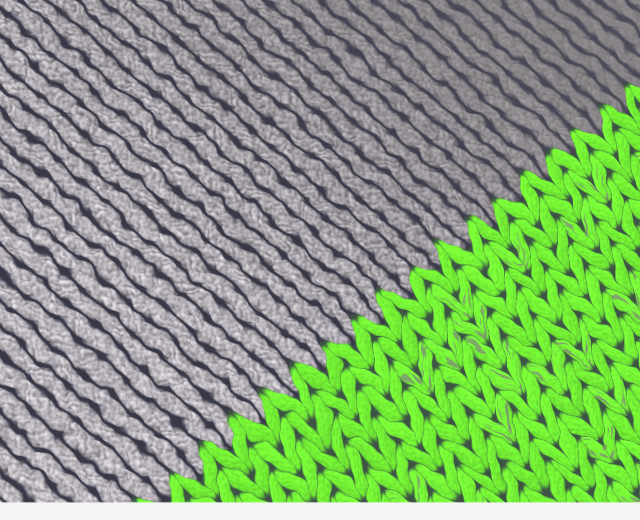
A Shadertoy shader for this texture:

```glsl
// Close view of a knitted cloth: grey yarn above a slanting edge, vivid green below.
// A bent, shrinking grid follows the knit columns; mirrored slanted cells form the
// stitch legs, shaded as rounded yarn with twisted strands.

float hash(vec2 c) {
    return fract(sin(dot(c, vec2(127.1, 311.7))) * 43758.5);
}

float gradientNoise(vec2 p) {
    vec2 cell = floor(p), f = fract(p);
    vec2 w = f * f * f * (f * (f * 6.0 - 15.0) + 10.0);
    vec4 corner;
    for (int k = 0; k < 4; k++) {
        vec2 o = vec2(k & 1, k >> 1);
        float angle = 6.2832 * hash(cell + o);
        corner[k] = dot(vec2(cos(angle), sin(angle)), f - o);
    }
    return mix(mix(corner.x, corner.y, w.x), mix(corner.z, corner.w, w.x), w.y);
}

// Returns column position (x) and distance along the column in rows (y).
vec2 knitGrid(vec2 p) {
    vec2 r = p - vec2(0.3205, 0.0785);
    float across = dot(r, vec2(0.764, 0.646));
    float along = dot(r, vec2(0.646, -0.764));
    // Columns turn steeper where they pass into the green yarn.
    across -= along * mix(0.155, -0.09, smoothstep(-0.15, 0.2, along));
    float s = across * 0.764;
    return vec2(s * (15.84 + 2.62 * s) - 0.14, along * (16.0 + 3.0 * s));
}

void mainImage(out vec4 fragColor, in vec2 fragCoord) {
    vec2 p = fragCoord / iResolution.y;
    float pixel = 1.0 / iResolution.y;

    // Uneven hand tension
    vec2 grid = knitGrid(p);
    grid += vec2(0.16, 0.3) * vec2(gradientNoise(p * 17.0), gradientNoise(p * 15.0 + 40.0));
    grid.x += 0.1 * gradientNoise(p * 38.0 + 9.0);

    // Mirrored legs fan out from the middle of each column
    float column = floor(grid.x + 0.5);
    float offset = grid.x - column;
    float side = offset < 0.0 ? -1.0 : 1.0;
    float a = abs(offset) * 2.0;
    float slant = mix(1.25, 0.95, smoothstep(-1.5, 0.0, grid.y));
    float row = grid.y + 0.28 - slant * a + 0.05 * sin(6.2832 * a);
    float stitch = floor(row);
    float f = fract(row) - 0.5;
    float e = a - 0.5;
    float green = smoothstep(-0.05, 0.05, row);
    float id = hash(vec2(column * 2.0 + side, stitch));

    // Focus fades towards the upper right
    float blur = smoothstep(0.75, 1.5, p.x * 0.6 + p.y * 0.8) * (1.0 - green);

    // Rounded yarn body: grey runs like ropes, green like plump ovals
    float seam = pow(abs(2.0 * f), 2.4) * mix(0.4, 0.84, green);
    float gap = pow(abs(2.0 * e), 2.5) * mix(1.12, 0.78, green);
    float body = 1.0 - seam - gap;
    float cover = smoothstep(-0.04 - 0.2 * blur, 0.42 + 0.16 * blur, body);

    // Twisted strands and loose fibres
    float fuzz = gradientNoise(p * 60.0);
    float fibre = gradientNoise(p * 130.0);
    float twist = mix(grid.y * 2.7 + a * 2.3, f * 4.0 + e * 0.5, green);
    float strand = sin(6.2832 * (twist + id + 0.8 * fuzz)) * (0.75 + 1.2 * gradientNoise(p * 33.0));
    float detail = 1.0 - 0.8 * blur;

    // Grey yarn, lightest at the lower left
    float light = 1.02 - 0.29 * smoothstep(0.35, 1.4, p.x * 0.6 + p.y * 0.7);
    vec3 greyYarn = mix(vec3(0.46, 0.45, 0.49), vec3(0.72, 0.70, 0.72), smoothstep(0.0, 0.8, body));
    greyYarn *= light * (0.98 + 0.04 * id - 0.06 * f);
    greyYarn += detail * (0.07 * strand + 0.2 * fibre + 0.1 * fuzz);
    vec3 greyGap = mix(vec3(0.22, 0.22, 0.28), vec3(0.29, 0.29, 0.35), blur);
    vec3 grey = mix(greyGap, greyYarn, cover);

    // Green yarn, with a few grey flecks among the stitches
    vec3 greenYarn = mix(vec3(0.35, 0.68, 0.24), vec3(0.46, 0.95, 0.21), smoothstep(0.0, 0.5, body));
    greenYarn *= 0.97 + 0.06 * id - 0.12 * f + 0.035 * strand + 0.1 * fibre;
    float streak = gradientNoise(vec2(row * 5.0, a * 2.0 + column * 7.0 + side * 3.0));
    float fleck = step(0.84, id) * smoothstep(0.05, 0.35, streak) * smoothstep(1.0, 2.0, grid.y);
    greenYarn = mix(greenYarn, vec3(0.50, 0.57, 0.46), 0.8 * fleck * smoothstep(0.45, 0.25, abs(f)));
    vec3 lime = mix(vec3(0.24, 0.33, 0.27), greenYarn, smoothstep(-0.16, 0.3, body));

    vec3 color = mix(grey, lime, green);

    // Pale strip along the bottom
    float strip = 1.0 - smoothstep(0.034 - pixel, 0.034 + pixel, p.y);
    color = mix(color, vec3(0.96), strip);
    fragColor = vec4(clamp(color, 0.0, 1.0), 1.0);
}
```
